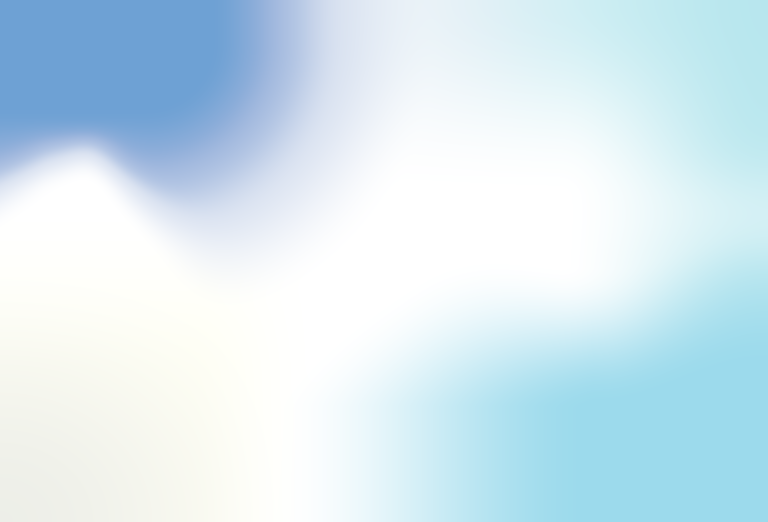
Give the GLSL for this background, as a Shadertoy shader.

```glsl
// Soft blurred gradient of sky blue, aqua and warm cream around a white glow.

const float ASPECT = 512.0 / 348.0;

const vec3 WHITE    = vec3(1.0, 1.0, 1.0);
const vec3 SKY      = vec3(0.43, 0.63, 0.83);
const vec3 PERI     = vec3(0.60, 0.70, 0.86);
const vec3 LAVENDER = vec3(0.82, 0.86, 0.93);
const vec3 CREAM    = vec3(1.0, 1.0, 0.96);
const vec3 STONE    = vec3(0.93, 0.935, 0.91);
const vec3 PALE     = vec3(0.80, 0.88, 0.93);
const vec3 MINT     = vec3(0.71, 0.90, 0.93);
const vec3 AQUA     = vec3(0.61, 0.855, 0.925);

// Eased falloff: one at zero, nothing at the given reach.
float fade(float d, float reach) {
    return 1.0 - smoothstep(0.0, reach, d);
}

float bell(float d, float width) {
    return exp(-d * d / (width * width));
}

// Distance outside a quadrant with a rounded corner.
float quadrantDistance(vec2 outward, float radius) {
    vec2 q = outward + radius;
    return length(max(q, 0.0)) + min(max(q.x, q.y), 0.0) - radius;
}

// Length with flatter, more diagonal contours than a circle.
float diagonalLength(vec2 v, float power) {
    vec2 w = pow(max(v, 0.00001), vec2(power));
    return pow(w.x + w.y, 1.0 / power);
}

// Four-stop ramp from sky blue through lavender to the underlying colour.
vec3 skyRamp(float d, vec3 under) {
    vec3 c = mix(SKY, PERI, smoothstep(-0.02, 0.12, d));
    c = mix(c, LAVENDER, smoothstep(0.06, 0.24, d));
    return mix(c, under, smoothstep(0.14, 0.42, d));
}

// Warm light at the lower left, greyer toward the corner.
vec3 addCream(vec3 base, vec2 p) {
    float amount = smoothstep(0.62, 0.36, p.x) * smoothstep(0.62, 0.28, p.y);
    vec3 warm = mix(CREAM, STONE, fade(length(p * vec2(0.85, 1.0)), 0.55));
    return mix(base, warm, amount);
}

// Pale wash along the top and right edges.
vec3 addMint(vec3 base, vec2 p) {
    vec2 fromCorner = vec2(ASPECT, 1.0) - p;
    float top = 0.68 * smoothstep(1.25, 0.2, fromCorner.x) * fade(fromCorner.y, 0.38);
    float side = 0.9 * fade(fromCorner.x, 0.40);
    side *= 1.0 - 0.35 * bell(fromCorner.y - 0.41, 0.10);
    vec3 tint = mix(MINT, PALE, smoothstep(0.30, 0.70, fromCorner.x));
    return mix(base, tint, 1.0 - (1.0 - top) * (1.0 - side));
}

// Stronger aqua pool at the lower right, with a long reach to the left.
vec3 addAqua(vec3 base, vec2 p) {
    float rim = 0.22 + 0.07 * smoothstep(1.15, 1.45, p.x);
    float rise = 0.27 + 0.13 * smoothstep(1.15, 0.8, p.x);
    vec2 outside = vec2(1.14 - p.x, p.y - rim) / vec2(0.62, rise);
    return mix(base, AQUA, fade(diagonalLength(outside, 1.3), 1.0));
}

// Blue field at the upper left, with a pointed white peak rising into it.
vec3 addSky(vec3 base, vec2 p) {
    float d = quadrantDistance(vec2(p.x - 0.42, 0.78 - p.y), 0.14);
    float across = p.x - 0.16;
    across *= mix(0.6, 1.0, smoothstep(-0.08, 0.04, across));
    float width = mix(0.16, 0.06, smoothstep(0.5, 0.72, p.y));
    d += 0.3 * bell(across, width) * smoothstep(0.78, 0.63, p.y);
    return skyRamp(d, base);
}

void mainImage(out vec4 fragColor, in vec2 fragCoord) {
    vec2 p = fragCoord / iResolution.xy * vec2(ASPECT, 1.0);
    vec3 color = addCream(WHITE, p);
    color = addMint(color, p);
    color = addAqua(color, p);
    color = addSky(color, p);
    fragColor = vec4(color, 1.0);
}
```
